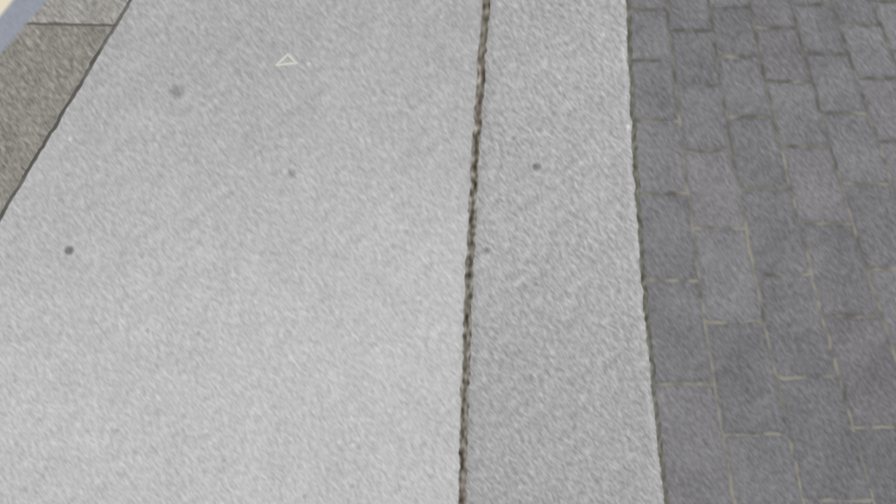
A WebGL 1 fragment shader for this texture:

```glsl
precision highp float;
// Pale paving slabs split by a gritty crack, with a kerb at left and dark setts at right.
uniform vec2 u_resolution;

vec2 hash2(vec2 cell) {
  vec3 h = fract(cell.xyx * vec3(0.1031, 0.1030, 0.0973));
  h += dot(h, h.yzx + 33.33);
  return fract((h.xx + h.yz) * h.zy);
}

float corner(vec2 cell, vec2 offset) {
  return dot(hash2(cell) * 2.0 - 1.0, offset);
}

float gradientNoise(vec2 p) {
  vec2 i = floor(p), f = fract(p);
  vec2 w = f * f * f * (f * (f * 6.0 - 15.0) + 10.0);
  vec2 e = vec2(1.0, 0.0);
  return mix(mix(corner(i, f), corner(i + e, f - e), w.x),
             mix(corner(i + e.yx, f - e.yx), corner(i + 1.0, f - 1.0), w.x), w.y);
}

// Grain smeared along a falling diagonal.
float streaks(vec2 p, float scale) {
  vec2 q = vec2(dot(p, vec2(0.8, -0.6)), dot(p, vec2(0.6, 0.8)));
  return gradientNoise(q * scale * vec2(2.2, 1.0))
       + 0.8 * gradientNoise(q * scale * vec2(3.8, 1.8) + 17.0);
}

// Coverage of a band around zero distance.
float band(float d, float halfWidth, float soft) {
  return 1.0 - smoothstep(halfWidth - soft, halfWidth + soft, abs(d));
}

float spot(vec2 p, vec2 centre, float radius) {
  return 1.0 - smoothstep(radius * 0.3, radius * 1.3, length(p - centre));
}

float segment(vec2 p, vec2 a, vec2 b) {
  vec2 pa = p - a, ba = b - a;
  return length(pa - ba * clamp(dot(pa, ba) / dot(ba, ba), 0.0, 1.0));
}

vec3 slabs(vec2 p, float crackDist, float grain) {
  float rise = smoothstep(-0.05, 0.75, p.y + 0.2 * (p.x - 0.5));
  float left = mix(0.672, 0.745, rise);
  float right = 0.672 + 0.015 * sin(p.y * 4.0) - 0.015 * p.y;
  float onRight = smoothstep(-0.006, 0.006, crackDist);
  float tone = mix(left, right, onRight);
  tone += 0.02 * gradientNoise(p * 5.0) + 0.03 * gradientNoise(p * 19.0);
  return vec3(tone + mix(0.085, 0.115, onRight) * grain) + vec3(0.001, 0.0, 0.003);
}

vec3 setts(vec2 p, float edgeDist, float grain, float soft) {
  float columnWidth = 0.081 + 0.058 * p.y;
  float rowHeight = 0.088 + 0.18 * p.y;
  float wobble = 0.005 * gradientNoise(p * 26.0);
  float u = (edgeDist + wobble) / columnWidth;
  float column = floor(u);
  // Logarithmic rows shrink with distance; odd columns shift by half a stone.
  float v = log(1.0 + 2.046 * max(p.y, 0.0)) / 0.18
          - 0.22 - 0.46 * mod(column, 2.0) + 0.03 * column + wobble * 5.0;
  vec2 f = fract(vec2(u, v));
  vec2 d = min(f, 1.0 - f) * vec2(columnWidth, rowHeight);
  vec2 id = hash2(vec2(column, floor(v)) + 5.0);
  float tone = 0.49 + 0.04 * (id.x - 0.5) - 0.02 * smoothstep(0.5, 1.0, p.y)
             + 0.055 * gradientNoise(p * 14.0) + 0.075 * grain;
  vec3 stone = tone + vec3(0.006 * id.y, 0.0, 0.008);
  stone -= 0.025 * (1.0 - smoothstep(0.002, 0.014, min(d.x, d.y)));
  float patchy = gradientNoise(p * 30.0 + 9.0);
  vec3 mortar = mix(vec3(0.36, 0.36, 0.335), vec3(0.60, 0.59, 0.53),
                    smoothstep(-0.35, 0.35, patchy + 0.6 * (p.y - 0.4)));
  float joint = max(band(d.x, 0.0032, soft * 1.5), band(d.y, 0.0036, soft * 1.5));
  float worn = smoothstep(-0.45, 0.2, gradientNoise(p * 38.0 + 3.0));
  return mix(stone, mortar, 0.8 * joint * worn);
}

vec3 kerb(vec2 p, float grain, float soft) {
  float jointDist = p.y - 0.046 - 0.02 * p.x - 0.003 * gradientNoise(p * 40.0);
  vec3 stone = mix(vec3(0.61, 0.60, 0.58), vec3(0.55, 0.54, 0.515),
                   smoothstep(-0.006, 0.006, jointDist));
  stone += 0.13 * grain + 0.05 * gradientNoise(p * 24.0);
  stone = mix(stone, vec3(0.36, 0.35, 0.33), 0.75 * band(jointDist, 0.0028, soft));
  float gutterDist = p.x - 0.095 + 0.88 * p.y;
  vec3 gutter = vec3(0.58, 0.60, 0.64) + 0.03 * grain;
  gutter = mix(vec3(0.89, 0.86, 0.77), gutter, smoothstep(-0.008, 0.008, p.x - 0.026 + 0.8 * p.y));
  return mix(gutter, stone, smoothstep(-0.008, 0.008, gutterDist));
}

// Sparse faint flecks, one per jittered cell.
float flecks(vec2 p, float scale) {
  vec2 cell = floor(p * scale);
  vec2 h = hash2(cell + 31.0);
  float present = step(0.93, hash2(cell + 71.0).x);
  float shade = h.x > 0.6 ? 0.06 : -0.07;
  return present * shade * spot(fract(p * scale), 0.2 + 0.6 * h, 0.1);
}

void main() {
  vec2 p = vec2(gl_FragCoord.x, u_resolution.y - gl_FragCoord.y) / u_resolution.y;
  float soft = max(0.0026, 0.9 / u_resolution.y);
  float grain = streaks(p, 54.0);
  float ragged = gradientNoise(vec2(p.y * 32.0, 3.5)) + 0.8 * gradientNoise(p * 85.0);
  float crackDist = p.x - (0.965 - 0.078 * p.y + 0.03 * p.y * p.y) + 0.004 * ragged;
  float edgeDist = p.x - (1.243 + 0.03 * p.y + 0.0463 * p.y * p.y);
  float kerbDist = p.x - 0.259 + 0.6 * p.y + 0.003 * ragged;

  // Slabs with stains, flecks and a chalk triangle
  vec3 color = slabs(p, crackDist, grain) + flecks(p, 19.0);
  color -= 0.11 * spot(p, vec2(0.350, 0.181), 0.016);
  color -= 0.25 * spot(p, vec2(0.137, 0.497), 0.010);
  color -= 0.17 * spot(p, vec2(1.065, 0.331), 0.009);
  color -= 0.08 * spot(p, vec2(0.579, 0.345), 0.011);
  color -= 0.12 * spot(p, vec2(0.966, 0.496), 0.009);
  vec2 a = vec2(0.571, 0.108), b = vec2(0.549, 0.129), c = vec2(0.588, 0.125);
  float chalk = min(segment(p, a, b), min(segment(p, b, c), segment(p, c, a)));
  color = mix(color, vec3(0.84, 0.84, 0.79), 0.8 * band(chalk, 0.0024, soft));

  // Crack filled with brown grit
  float grit = gradientNoise(p * vec2(115.0, 65.0));
  vec3 filling = vec3(0.485, 0.465, 0.43) + 0.38 * grit;
  filling -= 0.09 * band(crackDist - 0.005 + 0.010 * p.y, 0.003, 0.003);
  color -= 0.035 * band(crackDist - 0.004, 0.016, 0.009);
  color = mix(color, filling, 0.95 * band(crackDist, 0.0078, soft));

  // Setts and their mossy border
  float roughEdge = edgeDist + 0.004 * ragged;
  color += 0.035 * band(roughEdge + 0.008, 0.004, 0.004);
  color = mix(color, setts(p, edgeDist, grain, soft), smoothstep(-soft, soft, roughEdge));
  vec3 moss = vec3(0.40, 0.40, 0.36) + 0.24 * grit;
  float mossCover = 0.55 + 0.45 * smoothstep(-0.3, 0.3, gradientNoise(vec2(p.y * 18.0, 7.5)));
  color = mix(color, moss, 0.9 * mossCover * band(roughEdge - 0.004, 0.005, soft));

  // Kerb and its dark gap
  color = mix(kerb(p, grain, soft), color, smoothstep(-soft, soft, kerbDist));
  float gapCover = 0.7 + 0.3 * smoothstep(-0.3, 0.2, gradientNoise(p * 20.0));
  color = mix(color, vec3(0.33, 0.32, 0.305), 0.9 * gapCover * band(kerbDist, 0.004, soft));
  gl_FragColor = vec4(clamp(color, 0.0, 1.0), 1.0);
}
```
